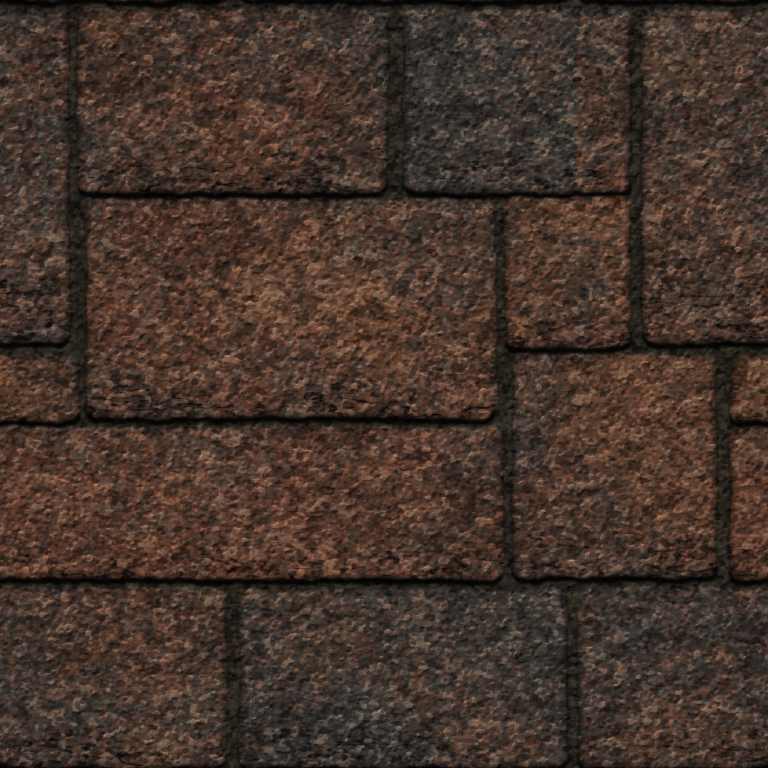
Reproduce this texture procedurally as a Shadertoy shader.

```glsl
// Stone bounds as left, bottom, right, top; right may pass 1 to wrap
const int STONE_COUNT = 10;
const vec4 STONES[STONE_COUNT] = vec4[STONE_COUNT](
    vec4(0.836, 0.555, 1.089, 0.984), vec4(0.101, 0.750, 0.505, 0.987),
    vec4(0.527, 0.750, 0.820, 0.987), vec4(0.112, 0.457, 0.645, 0.740),
    vec4(0.658, 0.548, 0.820, 0.743), vec4(0.951, 0.453, 1.102, 0.538),
    vec4(0.951, 0.247, 1.655, 0.444), vec4(0.668, 0.249, 0.932, 0.538),
    vec4(0.753, 0.001, 1.294, 0.234), vec4(0.312, 0.001, 0.738, 0.232));
const float WARMTH[STONE_COUNT] = float[STONE_COUNT](
    0.40, 0.48, 0.08, 0.64, 0.62, 0.76, 0.76, 0.58, 0.40, 0.14);

const vec3 JOINT = vec3(0.150, 0.135, 0.110);
const vec3 SLATE = vec3(0.215, 0.203, 0.190);
const vec3 RUST = vec3(0.335, 0.215, 0.165);
const vec3 OCHRE = vec3(0.420, 0.280, 0.180);
const vec3 SAND = vec3(0.480, 0.385, 0.300);

vec3 hash3(vec2 cell, float seed) {
    vec3 q = vec3(dot(cell, vec2(127.1, 311.7)),
                  dot(cell, vec2(269.5, 183.3)),
                  dot(cell, vec2(419.2, 371.9)));
    return fract(sin(q + seed * 17.3) * 43758.5);
}

// Smooth cellular noise, periodic over the unit square
float cellNoise(vec2 uv, vec2 cells, float seed) {
    vec2 p = uv * cells, base = floor(p);
    float total = 0.0, weightSum = 0.0;
    for (int y = -1; y <= 1; y++)
    for (int x = -1; x <= 1; x++) {
        vec2 cell = base + vec2(x, y);
        vec3 h = hash3(mod(cell, cells), seed);
        vec2 offset = cell + h.xy - p;
        float weight = exp(-6.0 * dot(offset, offset));
        total += weight * h.z;
        weightSum += weight;
    }
    return total / weightSum;
}

float layeredNoise(vec2 uv, vec2 cells, int layers, float seed) {
    float total = 0.0, amplitude = 1.0, range = 0.0;
    for (int i = 0; i < layers; i++) {
        total += amplitude * cellNoise(uv, cells, seed + float(i));
        range += amplitude;
        amplitude *= 0.7;
        cells *= 2.0;
    }
    return total / range;
}

// Fine grit, slightly longer across than down
float gritHeight(vec2 uv) {
    return 0.25 * cellNoise(uv, vec2(54.0, 66.0), 53.0)
         + 0.40 * cellNoise(uv, vec2(116.0, 140.0), 54.0)
         + 0.35 * cellNoise(uv, vec2(210.0, 240.0), 55.0);
}

float roundedBox(vec2 p, vec2 halfSize, float radius) {
    vec2 q = abs(p) - halfSize + radius;
    return length(max(q, 0.0)) + min(max(q.x, q.y), 0.0) - radius;
}

// Nearest stone: distance, index, height within it from -1 to 1
vec3 nearestStone(vec2 uv) {
    vec3 nearest = vec3(1.0, 0.0, 0.0);
    for (int i = 0; i < STONE_COUNT; i++) {
        vec4 bounds = STONES[i];
        vec2 halfSize = 0.5 * (bounds.zw - bounds.xy);
        vec2 p = uv - 0.5 * (bounds.xy + bounds.zw);
        p -= round(p);
        float d = roundedBox(p, halfSize, 0.014);
        if (d < nearest.x) nearest = vec3(d, float(i), p.y / halfSize.y);
    }
    return nearest;
}

vec3 stoneColor(vec2 uv, float warmth, float grain) {
    float stain = layeredNoise(uv, vec2(7.0), 4, 3.0);
    float bloom = layeredNoise(uv, vec2(6.0, 8.0), 3, 11.0);
    float tint = cellNoise(uv, vec2(150.0), 23.0);
    float heat = warmth + 1.1 * (stain - 0.5) + 0.7 * (tint - 0.5);
    vec3 color = mix(SLATE, RUST, clamp(heat, 0.0, 1.0));
    color = mix(color, OCHRE, 0.55 * warmth * smoothstep(0.54, 0.78, bloom));
    color *= 0.55 + 0.93 * grain;
    color *= 0.80 + 0.40 * layeredNoise(uv, vec2(12.0, 16.0), 3, 31.0);
    return mix(color, SAND, 0.45 * smoothstep(0.66, 0.92, grain));
}

void mainImage(out vec4 fragColor, in vec2 fragCoord) {
    vec2 uv = fragCoord / iResolution.xy;
    float pixel = 1.0 / min(iResolution.x, iResolution.y);

    // Chipped outlines
    vec2 wobble = vec2(layeredNoise(uv, vec2(24.0), 3, 41.0),
                       layeredNoise(uv, vec2(24.0), 3, 47.0)) - 0.5;
    vec2 p = uv + 0.010 * wobble;
    vec3 stone = nearestStone(p);
    float above = nearestStone(p + vec2(0.0, 0.007)).x;
    float face = 1.0 - smoothstep(-0.001 - pixel, 0.002 + pixel, stone.x);

    // Grain and relief lit from above
    float grit = gritHeight(uv);
    float relief = grit - gritHeight(uv + vec2(-0.001, 0.0018));
    float grain = clamp(0.5 + 1.5 * (grit - 0.5), 0.0, 1.0);

    // A warmer strip mended into one stone
    float mend = roundedBox(uv - vec2(0.785, 0.866), vec2(0.035, 0.114), 0.0);
    float warmth = WARMTH[int(stone.y)];
    warmth += 0.4 * (1.0 - smoothstep(-pixel, pixel, mend));

    // Stone face with worn rims, bright top lips and low broken ledges
    vec3 color = stoneColor(uv, warmth, grain);
    color *= 1.0 + 1.2 * relief;
    color *= mix(0.68, 1.0, smoothstep(0.0, 0.010, -stone.x));
    color += 0.09 * smoothstep(0.0, 0.005, above) * grain;
    float ridge = abs(layeredNoise(uv, vec2(9.0, 26.0), 4, 61.0) - 0.5);
    float ledge = (1.0 - smoothstep(0.0, 0.06, ridge))
                * (1.0 - smoothstep(-0.9, -0.3, stone.z));
    color *= 1.0 - 0.65 * ledge * (1.2 - grain);

    // Gritty joints, darkest beneath each stone
    vec3 joint = JOINT * (0.45 + 1.1 * grain + relief);
    joint *= 1.0 - 0.85 * (1.0 - smoothstep(-0.002, 0.004, above));
    fragColor = vec4(clamp(mix(joint, color, face), 0.0, 1.0), 1.0);
}
```
